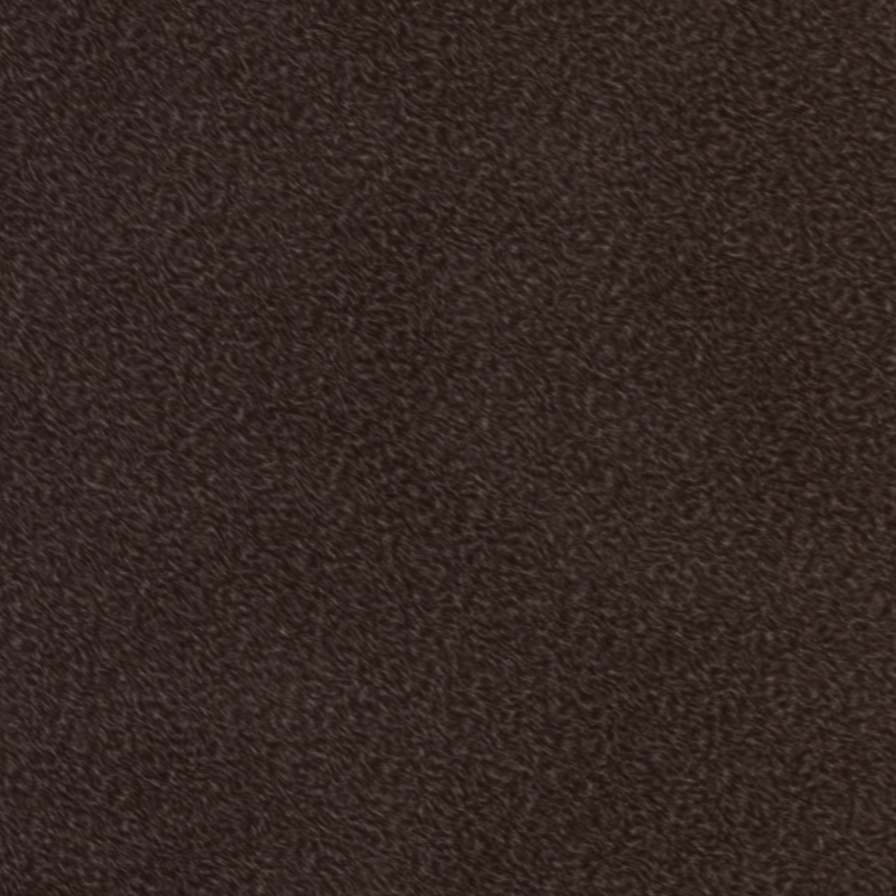
A WebGL 2 fragment shader for this texture:

```glsl
#version 300 es
precision highp float;
// Dark brown suede: short, soft fibres that lean down to the right.
// Stretched gradient noise on a bent fibre frame gives the nap; slow noise
// adds broad shading and tint, and a sparse jittered grid adds pale flecks.

uniform vec2 u_resolution;
out vec4 fragColor;

const vec3 SHADOW_BROWN = vec3(0.160, 0.110, 0.092);
const vec3 LIGHT_BROWN = vec3(0.280, 0.224, 0.210);
const vec3 WARM_SHIFT = vec3(0.006, 0.001, -0.007);

// Integer hash: two values in 0..1 for each lattice cell
vec2 hash2(vec2 cell, uint seed) {
    uvec2 q = uvec2(ivec2(cell)) * uvec2(1597u, 3812u) + seed * 7919u;
    uint n = (q.x ^ (q.y * 2654u + 977u)) * 74777u;
    n = (n ^ (n >> 15)) * 73939u + q.y * 5381u;
    n = (n ^ (n >> 13)) * 91813u;
    n ^= n >> 16;
    return vec2(n & 65535u, n >> 16) / 65535.0;
}

float cornerSlope(vec2 cell, vec2 offset, uint seed) {
    float angle = 6.28318 * hash2(cell, seed).x;
    return dot(vec2(cos(angle), sin(angle)), offset);
}

float gradientNoise(vec2 p, uint seed) {
    vec2 cell = floor(p);
    vec2 f = p - cell;
    vec2 w = f * f * f * (f * (f * 6.0 - 15.0) + 10.0);
    vec2 e = vec2(1.0, 0.0);
    float low = mix(cornerSlope(cell, f, seed),
                    cornerSlope(cell + e.xy, f - e.xy, seed), w.x);
    float high = mix(cornerSlope(cell + e.yx, f - e.yx, seed),
                     cornerSlope(cell + e.xx, f - e.xx, seed), w.x);
    return mix(low, high, w.y);
}

// Coordinates along and across the fibres, bending flatter to the right
vec2 fibreFrame(vec2 p) {
    vec2 wobble = vec2(gradientNoise(p * 19.0, 1u), gradientNoise(p * 23.0, 2u));
    vec2 frame = vec2(p.x - 0.4 * p.y, p.y + 0.62 * p.x - 0.17 * p.x * p.x);
    return frame + 0.009 * wobble;
}

// Three layers of elongated grains
float nap(vec2 frame) {
    float coarse = gradientNoise(frame * vec2(68.0, 125.0), 3u);
    float medium = gradientNoise(frame * vec2(98.0, 190.0) + frame.yx * 21.0, 4u);
    float fine = gradientNoise(frame * vec2(165.0, 250.0) - frame.yx * 33.0, 5u);
    return 0.68 * coarse + 0.66 * medium + 0.32 * fine;
}

// Broad, faint patches of pressed pile
float broadShade(vec2 p) {
    return 0.6 * gradientNoise(p * vec2(3.0, 4.0) + 5.3, 6u)
         + 0.5 * gradientNoise(p * vec2(9.0, 13.0) + 2.7, 7u);
}

// Rare pale fibre tips
float flecks(vec2 p, float density, float share) {
    vec2 cell = floor(p * density);
    vec2 spot = 0.25 + 0.5 * hash2(cell, 8u);
    vec2 chance = hash2(cell, 9u);
    float d = length((fract(p * density) - spot) * vec2(0.85, 1.1));
    float present = step(chance.x, share);
    return present * mix(0.4, 1.0, chance.y) * (1.0 - smoothstep(0.04, 0.23, d));
}

void main() {
    vec2 p = gl_FragCoord.xy / u_resolution;

    // Fibre tone, with slightly stronger highlights than shadows
    float grain = nap(fibreFrame(p));
    float tone = 0.36 + 1.3 * grain + 0.7 * (grain * grain - 0.045);
    tone += 0.3 * broadShade(p);
    tone += 0.75 * flecks(p, 75.0, 0.015);

    // Brown ramp, a little warmer toward the right
    vec3 color = mix(SHADOW_BROWN, LIGHT_BROWN, tone);
    float warmth = p.x - 0.5 + 1.2 * gradientNoise(p * 38.0 + 3.1, 10u);
    color += WARM_SHIFT * warmth;

    fragColor = vec4(clamp(color, 0.0, 1.0), 1.0);
}
```
